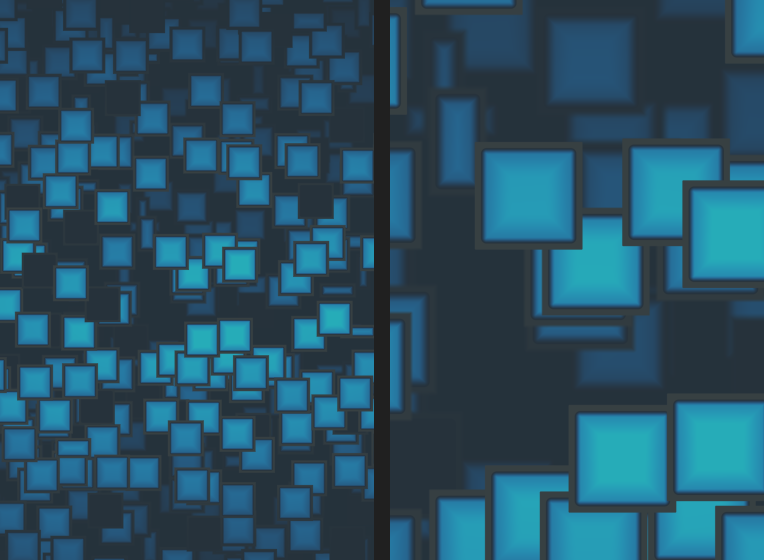
Left: the whole. Right: its middle third, enlarged.
Reproduce this background procedurally as a Shadertoy shader.

```glsl
// Scattered glowing blue-teal tiles with dark frames, stacked in depth and fading to top and bottom
#define LAYERS 8
#define CELL 0.143
#define JITTER 0.6
#define KEEP 0.50
#define DARK_SHARE 0.12
#define BAR_SHARE 0.20
#define HALF_SIZE 0.048
#define FRAME_WIDTH 0.0055
#define GLOW_HEIGHT 0.46
#define GLOW_SPREAD 0.43
#define BASE_COLOR vec3(0.145, 0.195, 0.232)
#define FRAME_COLOR vec3(0.215, 0.250, 0.260)

float hash(vec2 p) {
    return fract(sin(dot(p, vec2(127.1, 311.7))) * 43758.5453);
}

float boxDistance(vec2 p, vec2 halfSize, float radius) {
    vec2 q = abs(p) - halfSize + radius;
    return length(max(q, 0.0)) + min(max(q.x, q.y), 0.0) - radius;
}

// Dark slate through blue to teal
vec3 lightRamp(float light) {
    float blue = 1.0 - (1.0 - light) * (1.0 - light);
    return BASE_COLOR + vec3(0.005, 0.48 * light, 0.49 * blue);
}

// Paints one tile over the colour below it
vec3 paintTile(vec3 below, vec2 p, vec2 id, float depth, float glow, float pixel) {
    float front = smoothstep(0.25, 0.85, depth);
    vec2 halfSize = vec2(HALF_SIZE);
    if (hash(id + 3.7) < BAR_SHARE * (1.8 - 1.5 * front)) {
        float narrow = mix(0.35, 0.6, hash(id + 5.3));
        halfSize *= hash(id + 8.1) < 0.5 ? vec2(narrow, 1.0) : vec2(1.0, narrow);
    }
    float outer = boxDistance(p, halfSize, 0.001);
    float blur = mix(0.005, pixel, front);
    float cover = 1.0 - smoothstep(-blur, blur, outer);

    // Soft-edged fill, brightest in the middle
    float inner = boxDistance(p, halfSize - FRAME_WIDTH, 0.005);
    float softness = mix(0.013, 0.006, front);
    float fill = smoothstep(0.0, softness, -inner);
    float center = smoothstep(0.0, 0.028, -inner);
    float lit = step(DARK_SHARE, hash(id + 11.9));
    float strength = mix(0.22, 1.0, front) * mix(0.82, 1.05, hash(id + 14.2));
    float light = glow * strength * fill * mix(0.66, 1.0, center) * lit;
    vec3 tile = lightRamp(clamp(light, 0.0, 1.0));

    // Thin grey rim, clearer near the front
    float rim = smoothstep(-pixel, pixel, inner);
    float rimStrength = front * smoothstep(0.2, 0.75, glow) * mix(0.45, 1.0, lit);
    tile = mix(tile, mix(BASE_COLOR, FRAME_COLOR, rimStrength), rim);
    return mix(below, tile, cover);
}

void mainImage(out vec4 fragColor, in vec2 fragCoord) {
    vec2 p = fragCoord / iResolution.x;
    vec2 uv = fragCoord / iResolution.xy;
    float pixel = 0.8 / iResolution.x;

    // Broad light band across the middle
    float rise = (uv.y - GLOW_HEIGHT) / GLOW_SPREAD;
    float side = uv.x - 0.5;
    float glow = 1.04 * exp(-rise * rise) * (1.0 - 0.5 * side * side);

    // Jittered grids of tiles, back to front
    vec3 color = BASE_COLOR;
    for (int i = 0; i < LAYERS; i++) {
        float layer = float(i);
        float depth = (layer + 1.0) / float(LAYERS);
        vec2 shift = vec2(hash(vec2(layer, 1.3)), hash(vec2(layer, 7.9)));
        vec2 grid = p / CELL + shift;
        vec2 cell = floor(grid);
        for (int y = -1; y <= 1; y++) {
            for (int x = -1; x <= 1; x++) {
                vec2 home = cell + vec2(x, y);
                vec2 id = home + layer * vec2(37.0, 53.0);
                if (hash(id) > KEEP) continue;
                vec2 offset = vec2(hash(id + 17.3), hash(id + 29.6)) - 0.5;
                vec2 local = (grid - home - 0.5 - offset * JITTER) * CELL;
                color = paintTile(color, local, id, depth, glow, pixel);
            }
        }
    }
    fragColor = vec4(color, 1.0);
}
```
